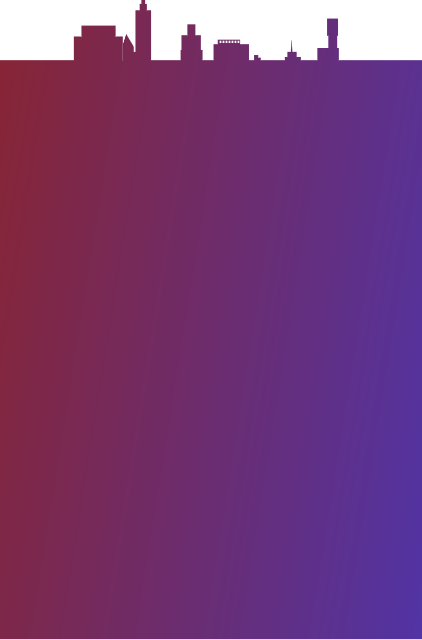
This background is drawn by a Shadertoy shader. Its source:

```glsl
// Flat city skyline on a white sky, filled by a slanted red to violet gradient.

const float HORIZON = 0.906;

// Coverage of the region where the signed amount d is positive
float edge(float d, float softness) {
    return clamp(d / softness + 0.5, 0.0, 1.0);
}

// Antialiased rectangle, in fractions of the canvas
float box(vec2 uv, float left, float right, float bottom, float top) {
    vec2 px = 1.0 / iResolution.xy;
    return edge(uv.x - left, px.x) * edge(right - uv.x, px.x)
         * edge(uv.y - bottom, px.y) * edge(top - uv.y, px.y);
}

// Building block standing on the horizon
float block(vec2 uv, float left, float right, float top) {
    return box(uv, left, right, HORIZON - 0.01, top);
}

// Broad hall with a raised roof, and a sloping gable beside it
float hall(vec2 uv) {
    float shape = max(block(uv, 0.175, 0.291, 0.943), block(uv, 0.193, 0.274, 0.960));
    float slope = min(0.930 + 2.1 * (uv.x - 0.291), 0.947 - 1.11 * (uv.x - 0.299));
    float gable = block(uv, 0.290, 0.317, 0.96) * edge(slope - uv.y, 2.0 / iResolution.y);
    return max(shape, max(gable, block(uv, 0.315, 0.325, 0.919)));
}

// Tall tower narrowing to a mast, and a three-step tower
float towers(vec2 uv) {
    float tall = max(block(uv, 0.321, 0.358, 0.984), block(uv, 0.331, 0.348, 0.994));
    tall = max(tall, block(uv, 0.335, 0.344, 1.01));
    float stepped = max(block(uv, 0.428, 0.480, 0.922), block(uv, 0.430, 0.476, 0.945));
    return max(tall, max(stepped, block(uv, 0.444, 0.463, 0.962)));
}

// Low block with a row of openings under its roof
float gallery(vec2 uv) {
    float shape = max(block(uv, 0.506, 0.590, 0.931), block(uv, 0.516, 0.569, 0.938));
    float pitch = 0.0071;
    vec2 cell = vec2(mod(uv.x - 0.519, pitch), uv.y);
    float openings = box(cell, 0.0014, 0.0056, 0.9328, 0.9364);
    return shape * (1.0 - openings * box(uv, 0.519, 0.5687, 0.9, 1.0));
}

// Small houses, one of them with a tapering spire
float houses(vec2 uv) {
    float shape = max(block(uv, 0.602, 0.618, 0.910), block(uv, 0.602, 0.612, 0.914));
    shape = max(shape, block(uv, 0.675, 0.713, 0.911));
    shape = max(shape, block(uv, 0.681, 0.703, 0.919));
    float halfWidth = 0.002 * (0.937 - uv.y) / 0.018;
    float spire = edge(halfWidth - abs(uv.x - 0.691), 1.0 / iResolution.x);
    return max(shape, spire * block(uv, 0.685, 0.697, 0.937));
}

// Top-heavy tower on a wide base
float waterTower(vec2 uv) {
    float shape = max(block(uv, 0.752, 0.803, 0.925), block(uv, 0.778, 0.799, 0.946));
    return max(shape, box(uv, 0.775, 0.801, 0.944, 0.971));
}

void mainImage(out vec4 fragColor, in vec2 fragCoord) {
    vec2 uv = fragCoord / iResolution.xy;

    // Gradient from the red upper left to the violet lower right
    float t = 0.82 * uv.x + 0.18 * (HORIZON - uv.y) / HORIZON;
    vec3 fill = mix(vec3(0.53, 0.145, 0.21), vec3(0.32, 0.203, 0.645), clamp(t, 0.0, 1.0));

    // Ground with a hairline margin below, then the skyline
    float ground = box(uv, -1.0, 2.0, 0.0013, HORIZON);
    float city = max(max(hall(uv), towers(uv)), max(gallery(uv), houses(uv)));
    city = max(city, waterTower(uv));

    fragColor = vec4(mix(vec3(1.0), fill, max(ground, city)), 1.0);
}
```
